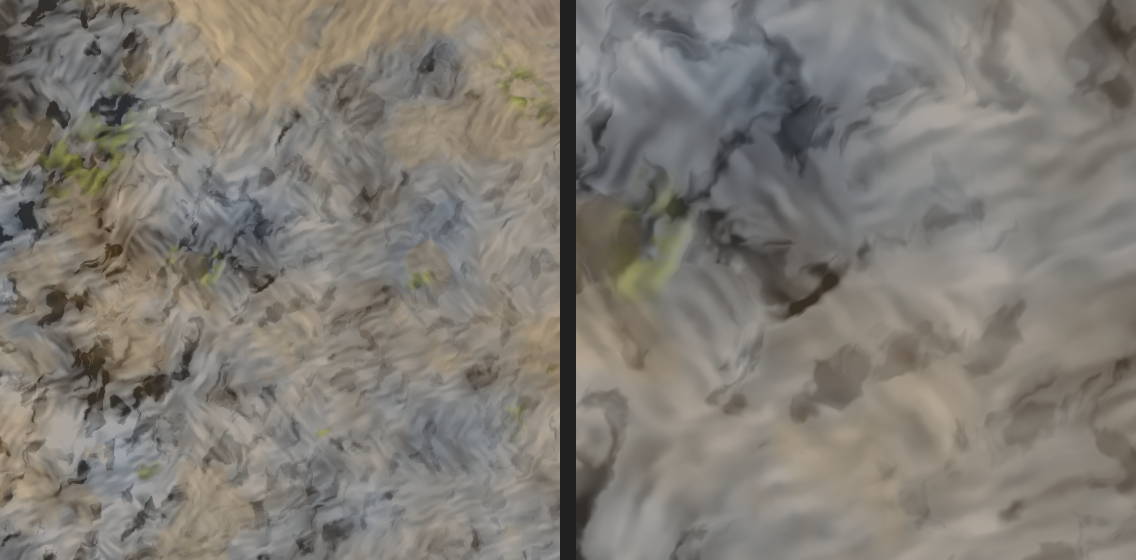
Left: the whole. Right: its middle third, enlarged.
Write a three.js fragment shader that draws this texture.

```glsl
varying vec2 vUv;

const vec3 DEEP = vec3(0.25, 0.23, 0.205);
const vec3 DARK = vec3(0.41, 0.39, 0.37);
const vec3 GREY = vec3(0.51, 0.50, 0.48);
const vec3 LIGHT = vec3(0.61, 0.59, 0.565);
const vec3 STRAW_DARK = vec3(0.52, 0.455, 0.37);
const vec3 STRAW_LIGHT = vec3(0.72, 0.63, 0.49);
const vec3 MOSS = vec3(0.41, 0.42, 0.20);
const vec3 PINK_GREY = vec3(0.60, 0.545, 0.50);
const vec3 WARM_SHIFT = vec3(0.13, 0.01, -0.15);
const vec2 STEEP = vec2(0.5, 0.866);
const vec2 SHALLOW = vec2(0.94, 0.342);
const vec2 FALLING = vec2(0.64, -0.768);
const float FIBRE_FREQ = 120.0;
const float FIBRE_STRETCH = 3.2;
const float FIBRE_CONTRAST = 0.85;
const float CLUMP_FREQ = 9.0;
const float CLUMP_CONTRAST = 1.1;
const float CREVICE_CELLS = 8.0;
const float CREVICE_SHARE = 0.42;
const float TUFT_CELLS = 6.0;
const float TUFT_SHARE = 0.33;

float hash(vec2 p) {
  vec3 q = fract(vec3(p.xyx) * 0.1031);
  q += dot(q, q.yzx + 33.33);
  return fract((q.x + q.y) * q.z);
}

float noise(vec2 p) {
  vec2 i = floor(p), f = fract(p);
  f = f * f * f * (f * (f * 6.0 - 15.0) + 10.0);
  vec2 e = vec2(1.0, 0.0);
  return mix(mix(hash(i), hash(i + e), f.x),
             mix(hash(i + e.yx), hash(i + e.xx), f.x), f.y);
}

float fbm(vec2 p) {
  float sum = 0.0, amp = 0.53;
  for (int i = 0; i < 4; i++) {
    sum += amp * noise(p);
    p = mat2(1.6, 1.2, -1.2, 1.6) * p + 17.3;
    amp *= 0.5;
  }
  return sum;
}

// Coordinates along and across a direction
vec2 align(vec2 p, vec2 dir) {
  return vec2(dot(p, dir), dot(p, vec2(-dir.y, dir.x)));
}

// Elongated strands, centred on zero
float fibres(vec2 p, vec2 dir) {
  vec2 q = align(p, dir) * FIBRE_FREQ * vec2(1.0 / FIBRE_STRETCH, 1.0) + 40.0;
  return 0.6 * noise(q) + 0.4 * noise(q * 0.53 + 9.0) - 0.5;
}

// Soft oval patch
float patchMask(vec2 p, vec2 centre, vec2 size, vec2 dir) {
  return smoothstep(1.3, 0.2, length(align(p - centre, dir) / size));
}

// Scattered ovals, jittered inside a grid
float scatter(vec2 p, float cells, float share, vec2 size, float seed) {
  vec2 g = p * cells, home = floor(g);
  float mask = 0.0;
  for (int y = -1; y <= 1; y++) {
    for (int x = -1; x <= 1; x++) {
      vec2 id = home + vec2(float(x), float(y));
      vec2 key = id + seed;
      vec2 centre = id + vec2(hash(key), hash(key + 31.7));
      vec2 dir = normalize(STEEP + vec2(hash(key + 57.1) - 0.5, 0.0));
      float present = step(hash(key + 83.9), share);
      vec2 oval = size * mix(0.5, 1.2, hash(key + 11.3));
      mask = max(mask, present * patchMask(g, centre, oval, dir));
    }
  }
  return mask;
}

void main() {
  vec2 p = vUv;
  vec2 ragged = vec2(fbm(p * 24.0 + 5.0), fbm(p * 24.0 + 71.0)) - 0.5;
  vec2 w = p + 0.05 * ragged;
  vec2 broad = p + 0.14 * (vec2(fbm(p * 7.0 + 13.0), fbm(p * 7.0 + 43.0)) - 0.5) + 0.04 * ragged;

  // Matted strands in locally changing directions
  vec2 bent = p + 0.018 * ragged;
  float turn = smoothstep(0.4, 0.6, noise(p * 9.0 + 3.0));
  float strands = mix(fibres(bent, STEEP), fibres(bent, SHALLOW), turn);
  strands = mix(strands, fibres(bent, FALLING), smoothstep(0.55, 0.75, noise(p * 11.0 + 60.0)));

  // Grey ground with rougher, darker lower left
  float rough = mix(1.25, 0.72, smoothstep(0.1, 0.9, p.x));
  float clumps = fbm(w * CLUMP_FREQ) - 0.5;
  float tone = 0.70 + 0.10 * (p.x - 0.5);
  tone += rough * (FIBRE_CONTRAST * strands + CLUMP_CONTRAST * clumps);
  float pits = smoothstep(0.54, 0.72, fbm(align(w, STEEP) * vec2(24.0, 38.0) + 20.0));
  tone -= 0.55 * pits * mix(1.2, 0.45, smoothstep(0.0, 0.8, p.x));

  // Shaded corner, diagonal gully and crevices
  float shade = patchMask(broad, vec2(0.04, 0.84), vec2(0.24, 0.17), FALLING);
  float gully = patchMask(broad, vec2(0.54, 0.68), vec2(0.16, 0.04), STEEP);
  float crevice = scatter(w + 0.02 * ragged, CREVICE_CELLS, CREVICE_SHARE, vec2(0.24, 0.08), 4.0);
  tone -= 0.48 * shade + 0.16 * gully + 0.55 * crevice * rough;

  vec3 col = mix(DEEP, DARK, clamp(tone * 3.0, -0.3, 1.0));
  col = mix(col, GREY, clamp(tone * 3.0 - 1.0, 0.0, 1.0));
  col = mix(col, LIGHT, clamp(tone * 3.0 - 2.0, 0.0, 1.5));
  col += WARM_SHIFT * (fbm(p * 5.0 + 90.0) - 0.5 - 0.07 * gully);

  // Dry grass along the top, hanging down in a wedge
  float wedge = exp(-pow((p.x - 0.51) / 0.11, 2.0));
  float hem = mix(0.985, 0.915, smoothstep(0.2, 0.42, p.x)) - 0.12 * wedge;
  float straw = smoothstep(-0.025, 0.045, broad.y - hem) * smoothstep(0.03, 0.16, broad.x);
  straw *= 1.0 - 0.6 * patchMask(broad, vec2(0.55, 0.90), vec2(0.12, 0.022), STEEP);
  straw = max(straw, 0.5 * smoothstep(0.56, 0.70, fbm(p * 8.0 + 33.0)));
  float blades = mix(fibres(bent, FALLING), fibres(bent, STEEP), smoothstep(0.44, 0.54, p.x));
  float dry = clamp(0.6 + 1.1 * blades + 0.9 * clumps, -0.2, 1.2);
  col = mix(col, mix(STRAW_DARK, STRAW_LIGHT, dry), 0.85 * straw);

  // Bare pinkish soil in the upper right
  float soil = smoothstep(0.0, 0.07, broad.y - 0.94 + 0.15 * (broad.x - 0.8)) * smoothstep(0.62, 0.78, broad.x);
  col = mix(col, PINK_GREY + 0.22 * strands + 0.15 * clumps, 0.85 * soil);

  // Moss beds and small tufts, broken by dark gaps
  float moss = 0.8 * patchMask(broad, vec2(0.13, 0.74), vec2(0.13, 0.07), SHALLOW);
  moss = max(moss, 0.75 * patchMask(broad, vec2(0.94, 0.82), vec2(0.09, 0.045), FALLING));
  moss = max(moss, 0.55 * scatter(w, TUFT_CELLS, TUFT_SHARE, vec2(0.18, 0.13), 140.0));
  float leaf = fbm(p * 38.0 + 8.0) - 0.5;
  moss *= smoothstep(-0.12, 0.12, leaf + 0.04);
  col = mix(col, MOSS * (0.95 + 1.5 * strands + 0.8 * leaf - 0.25 * shade), moss);

  gl_FragColor = vec4(clamp(col, 0.0, 1.0), 1.0);
}
```
